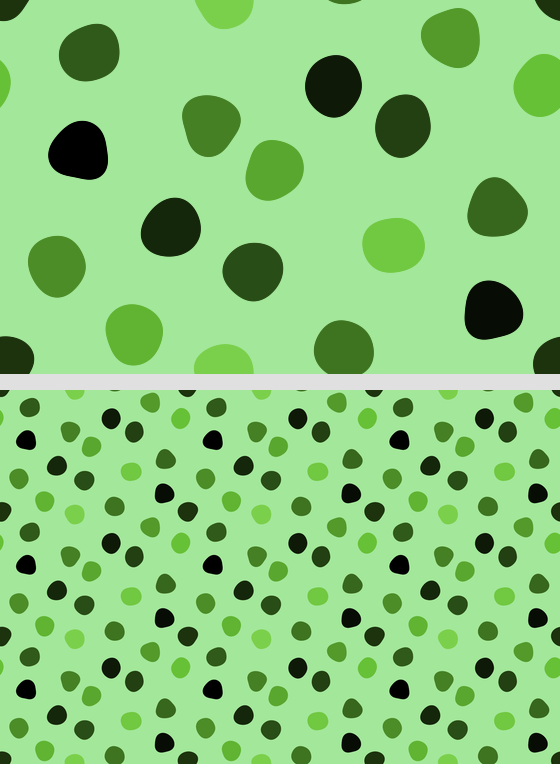
Top: one tile. Bottom: repeated 3 by 3.
A WebGL 1 fragment shader for this pattern:

```glsl
precision highp float;
// Seamless scatter of rounded, pebble-like green blobs on a pale green ground.

uniform vec2 u_resolution;

const float TAU = 6.2831853;
const float COUNT = 18.0;         // blobs per tile
const float ROW_STEP = 5.0;       // lattice generator, coprime with COUNT
const float SHADE_STEP = 7.0;     // shuffles the shades over the lattice
const float FULL_SHADE = 15.0;    // shades above this one get paler
const float RADIUS = 0.079;       // mean blob radius in canvas heights
const float JITTER = 0.052;       // largest shift from the lattice point

const vec3 GROUND = vec3(0.640, 0.906, 0.604);
const vec3 LEAF = vec3(0.405, 0.755, 0.212);
const vec3 PALE_STEP = vec3(0.038, 0.030, 0.042);

float hash(float id, float salt) {
  return fract(sin(id * 12.9898 + salt * 78.233) * 4375.8545);
}

// Evenly spread lattice point, shifted inside a small disc.
vec2 blobCenter(float id, vec2 tile) {
  vec2 lattice = fract(vec2(id + 0.3, id * ROW_STEP + 0.5) / COUNT);
  float angle = TAU * hash(id, 1.0);
  float shift = JITTER * sqrt(hash(id, 2.0));
  return lattice * tile + shift * vec2(cos(angle), sin(angle));
}

// Shortest offset on the wrapping tile.
vec2 wrapOffset(vec2 offset, vec2 tile) {
  return offset - tile * floor(offset / tile + 0.5);
}

// One layer of outline wobble with a random strength and phase.
float lobe(float angle, float waves, float strength, float id) {
  float amount = strength * hash(id, waves + 3.0);
  return amount * cos(waves * angle + TAU * hash(id, waves + 9.0));
}

// Approximate signed distance to a circle bent by layered sines.
float blobDistance(vec2 q, float id) {
  float angle = atan(q.y, q.x + 1e-6);
  float outline = 1.0 + lobe(angle, 2.0, 0.075, id)
                      + lobe(angle, 3.0, 0.085, id)
                      + lobe(angle, 4.0, 0.026, id)
                      + lobe(angle, 5.0, 0.010, id);
  return length(q) - RADIUS * outline;
}

// Even ramp from black to leaf green, ending in two paler greens.
vec3 blobColor(float id) {
  float shade = mod(id * SHADE_STEP + 4.0, COUNT);
  return LEAF * min(shade / FULL_SHADE, 1.0)
       + PALE_STEP * max(shade - FULL_SHADE, 0.0);
}

void main() {
  vec2 tile = vec2(u_resolution.x / u_resolution.y, 1.0);
  vec2 p = gl_FragCoord.xy / u_resolution.y;
  float edge = 0.6 / u_resolution.y;

  vec3 color = GROUND;
  for (float id = 0.0; id < COUNT; id += 1.0) {
    vec2 q = wrapOffset(p - blobCenter(id, tile), tile);
    float cover = 1.0 - smoothstep(-edge, edge, blobDistance(q, id));
    color = mix(color, blobColor(id), cover);
  }
  gl_FragColor = vec4(color, 1.0);
}
```
